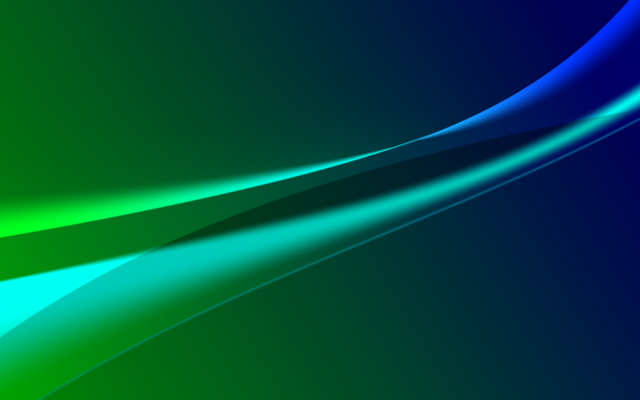
Reproduce this background procedurally as a WebGL 1 fragment shader.

```glsl
precision highp float;
// Glowing green-to-blue ribbons sweeping upward across a dark diagonal gradient.

uniform vec2 u_resolution;

#define TWIST_X 0.64
#define LEFT_GLOW_WIDTH 0.11
#define RIGHT_GLOW_SLOPE 0.35
#define HALO_STRENGTH 0.09
#define SHEET_LIFT 1.2
#define SHADE_DEPTH 0.76
#define LINE_WIDTH 0.0035
#define TEAL vec3(0.0, 0.80, 0.73)
#define CYAN vec3(0.0, 1.0, 0.95)

// Height of each curve at horizontal position x.
float crestCurve(float x) {
  return 0.406 + 0.27 * x + 0.12 * x * x + 0.235 * pow(x, 6.0);
}

float shadeCurve(float x) {
  return 0.156 + x / (0.88 + 0.87 * x);
}

float ribbonCurve(float x) {
  return 0.296 + 0.32 * x + 0.165 * pow(x, 4.5);
}

float rimCurve(float x) {
  float k = x - 0.6;
  return 0.415 + 0.66 * k + 0.38 * k * k * k;
}

vec3 backdrop(vec2 p) {
  float green = 0.53 - 0.43 * p.x - 0.16 * p.y;
  float blue = 0.27 * p.x + 0.09 * p.y;
  return vec3(0.0, max(green, 0.0), blue);
}

// Antialiased step: 1 where the signed height is positive.
float above(float height) {
  float soft = max(1.0 / u_resolution.y, 0.0015);
  return smoothstep(-soft, soft, height);
}

void main() {
  vec2 p = gl_FragCoord.xy / u_resolution;
  float crest = p.y - crestCurve(p.x);
  float shade = p.y - shadeCurve(p.x);
  float ribbon = p.y - ribbonCurve(p.x);
  float rim = p.y - rimCurve(p.x);
  float overCrest = above(crest);
  float overShade = above(shade);

  // Translucent sheet between the crest and the rim
  vec3 color = backdrop(p);
  float sheet = (1.0 - overCrest) * above(rim);
  color *= mix(1.0, SHEET_LIFT, sheet);
  float shadow = (1.0 - overShade) * smoothstep(-0.01, 0.01, ribbon);
  color *= mix(1.0, SHADE_DEPTH / SHEET_LIFT, shadow * sheet);

  // Glow above the crest, left of the twist
  float leftWidth = max(LEFT_GLOW_WIDTH * (1.0 - p.x / TWIST_X), 0.004);
  float leftGlow = overCrest * (1.0 - smoothstep(0.1, 1.0, crest / leftWidth));
  leftGlow *= 1.0 - smoothstep(TWIST_X - 0.03, TWIST_X + 0.05, p.x);
  vec3 leftColor = mix(vec3(0.0, 1.0, 0.12), vec3(0.0, 0.95, 0.9),
                       smoothstep(0.0, 0.5, p.x));
  float halo = overCrest * exp(-14.0 * max(crest, 0.0));
  halo *= 1.0 - smoothstep(0.45, 0.8, p.x);
  color += HALO_STRENGTH * halo * vec3(0.0, 1.0, 0.5);
  color = mix(color, leftColor, leftGlow);

  // Glow below the crest, right of the twist
  float rightWidth = max(RIGHT_GLOW_SLOPE * (p.x - TWIST_X), 0.004);
  float rightGlow = 1.0 - smoothstep(0.05, 1.0, -crest / rightWidth);
  rightGlow *= (1.0 - overCrest) * smoothstep(TWIST_X - 0.04, TWIST_X + 0.03, p.x);
  vec3 rightColor = mix(vec3(0.08, 0.72, 1.0), vec3(0.0, 0.18, 1.0),
                        smoothstep(TWIST_X, 0.95, p.x));
  color = mix(color, rightColor, rightGlow);

  // Broad teal ribbon, brighter where it rises over the shade curve
  float softness = mix(0.005, 0.022, smoothstep(0.0, 0.5, p.x));
  float gap = ribbonCurve(p.x) - rimCurve(p.x);
  float band = 1.0 - smoothstep(-softness, softness, ribbon);
  band *= 1.0 - smoothstep(0.22, 0.85, -ribbon / gap);
  color = mix(color, mix(TEAL, CYAN, overShade), band);

  // Thin rim line
  float lineWidth = max(LINE_WIDTH, 0.8 / u_resolution.y);
  float line = exp(-rim * rim / (lineWidth * lineWidth));
  vec3 lineColor = mix(vec3(0.0, 0.58, 0.32), vec3(0.0, 0.38, 0.62), p.x);
  color = mix(color, lineColor, 0.75 * line);

  gl_FragColor = vec4(color, 1.0);
}
```
